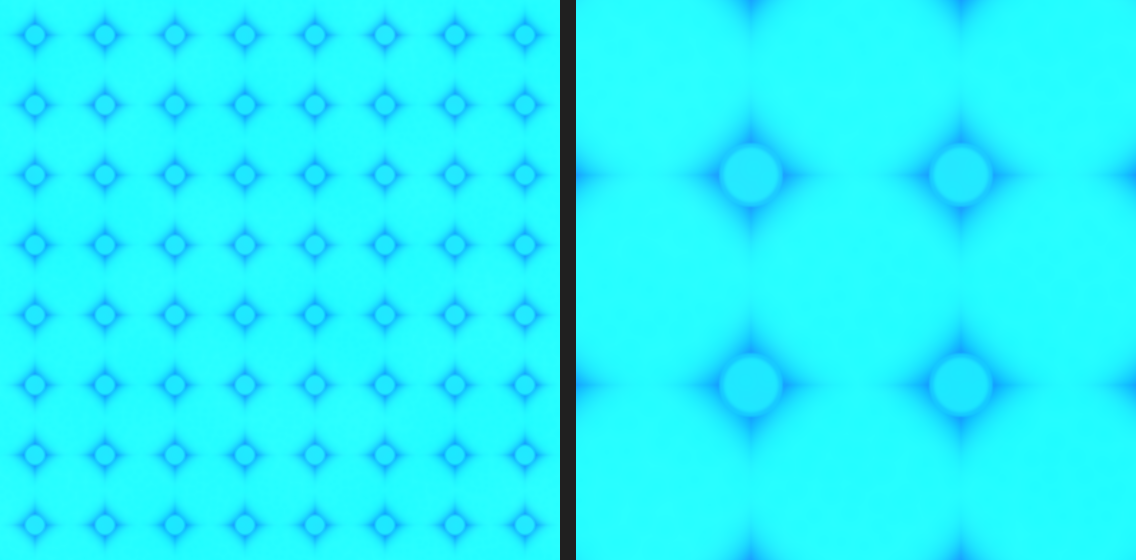
Left, the full canvas; right, a detail of the centre.
A WebGL 2 fragment shader for this pattern:

```glsl
#version 300 es
precision highp float;
// Square grid of pale discs on bright cyan, each set in a soft blue four-pointed glow.
// The glow is a Gaussian of a diamond-like norm; each disc has a thin darker rim.
// Wrapping cellular noise and layered sines add faint mottling and uneven glow.

#define REPEATS 8.0
#define DISC_RADIUS 0.150
#define RIM_WIDTH 0.016
#define GLOW_SIZE 0.238
#define GLOW_POWER 0.90
#define GLOW_STRENGTH 0.59
#define DISC_SHADE 0.085
#define RIM_SHADE 0.115
#define GRAIN_CELLS 72.0
#define GRAIN_AMOUNT 0.16
#define CLOUD_AMOUNT 0.012
#define CELL_VARIATION 0.08

uniform vec2 u_resolution;
out vec4 outColor;

const float TAU = 6.2831853;
const vec3 CYAN = vec3(0.15, 0.995, 1.0);
const vec3 BLUE = vec3(0.09, 0.76, 1.0);
const vec3 DEEP_BLUE = vec3(0.09, 0.64, 1.0);

vec2 hash2(vec2 p) {
    vec3 q = fract(p.xyx * vec3(0.1031, 0.1030, 0.0973));
    q += dot(q, q.yzx + 33.33);
    return fract((q.xx + q.yz) * q.zy);
}

// Distance to the nearest scattered point, wrapping after "cells" cells
float cellularNoise(vec2 uv, float cells) {
    vec2 p = uv * cells;
    vec2 id = floor(p);
    vec2 f = fract(p);
    float nearest = 2.0;
    for (int y = -1; y <= 1; y++) {
        for (int x = -1; x <= 1; x++) {
            vec2 offset = vec2(x, y);
            vec2 point = offset + hash2(mod(id + offset, cells));
            nearest = min(nearest, length(point - f));
        }
    }
    return nearest;
}

// Broad drifting tone; whole frequencies keep it seamless
float clouds(vec2 uv) {
    vec2 a = uv * TAU;
    return (sin(2.0 * a.x + a.y + sin(3.0 * a.y))
          + sin(3.0 * a.y - a.x + sin(2.0 * a.x))
          + 0.5 * sin(5.0 * a.x + 4.0 * a.y)) / 2.5;
}

// Diamond-like norm: powers below one pull the points outward
float starNorm(vec2 p) {
    vec2 q = pow(abs(p) + 0.0001, vec2(GLOW_POWER));
    return pow(q.x + q.y, 1.0 / GLOW_POWER);
}

// Two-stage ramp from background cyan to the darkest blue
vec3 shadeColor(float shade) {
    vec3 color = mix(CYAN, BLUE, clamp(shade / 0.235, 0.0, 1.0));
    return mix(color, DEEP_BLUE, clamp((shade - 0.235) / 0.12, 0.0, 1.0));
}

void main() {
    vec2 uv = gl_FragCoord.xy / u_resolution;
    vec2 grid = uv * REPEATS;
    vec2 p = fract(grid) - 0.5;
    float pixel = REPEATS / min(u_resolution.x, u_resolution.y);
    float edge = max(0.7 * pixel, 0.009);

    // Glow, slightly uneven between repeats and broken by fine grain
    float grain = cellularNoise(uv, GRAIN_CELLS) - 0.45;
    float variation = (hash2(floor(grid)).x - 0.5) * CELL_VARIATION;
    float glowDistance = starNorm(p) / GLOW_SIZE;
    float shade = GLOW_STRENGTH * exp(-glowDistance * glowDistance);
    shade *= 1.0 + variation + GRAIN_AMOUNT * grain;

    // Disc with a soft rim just inside its edge
    float discDistance = length(p) - DISC_RADIUS;
    float rim = discDistance / RIM_WIDTH + 0.5;
    float discShade = DISC_SHADE + RIM_SHADE * exp(-rim * rim) + 0.02 * grain;
    float disc = 1.0 - smoothstep(-edge, edge, discDistance);
    shade = mix(shade, discShade, disc);

    // Faint mottling over the whole surface
    float mottle = CLOUD_AMOUNT * (clouds(uv) + grain);
    vec3 color = shadeColor(shade) + mottle * vec3(1.6, 0.4, 0.0);
    outColor = vec4(clamp(color, 0.0, 1.0), 1.0);
}
```
